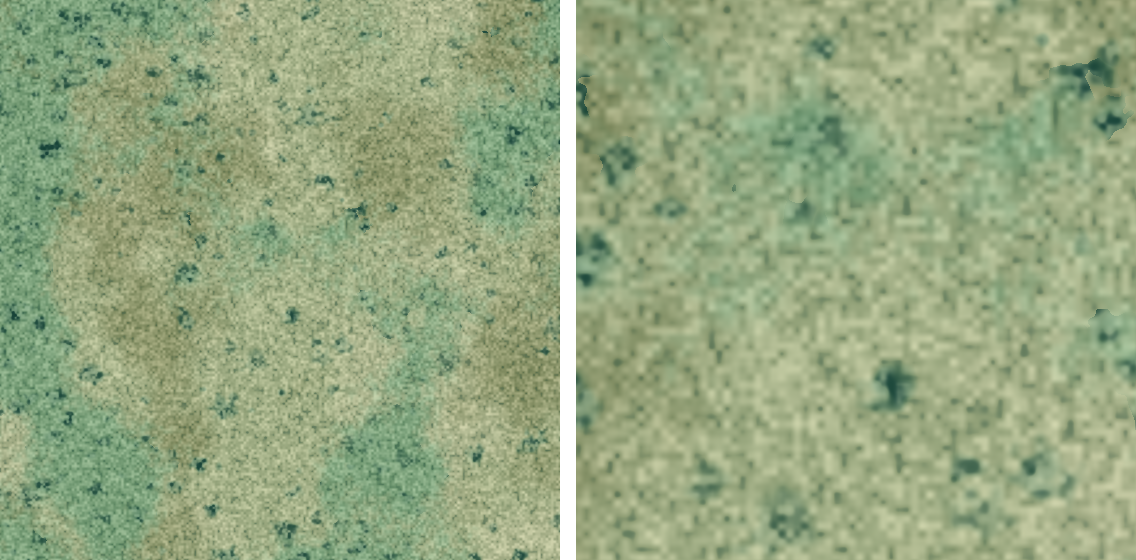
Left, the full canvas; right, a detail of the centre.
Reproduce this texture procedurally as a three.js fragment shader.

```glsl
// Weathered meadow ground: straw, olive and green patches under fine grain,
// with small broken clumps of dark leaves scattered over it.
// Patches are fractal noise; clumps are jittered grid cells with ragged rims.
varying vec2 vUv;

const vec3 STRAW = vec3(0.640, 0.690, 0.530);
const vec3 PALE  = vec3(0.700, 0.725, 0.575);
const vec3 OLIVE = vec3(0.540, 0.575, 0.405);
const vec3 GREEN = vec3(0.470, 0.630, 0.480);
const vec3 LEAF  = vec3(0.370, 0.540, 0.420);
const vec3 SHADE = vec3(0.170, 0.330, 0.290);

float hash(vec2 p) {
  vec3 q = fract(vec3(p.xyx) * 0.1031);
  q += dot(q, q.yzx + 33.33);
  return fract((q.x + q.y) * q.z);
}

float noise(vec2 p) {
  vec2 cell = floor(p);
  vec2 f = fract(p);
  f = f * f * (3.0 - 2.0 * f);
  float low = mix(hash(cell), hash(cell + vec2(1.0, 0.0)), f.x);
  float high = mix(hash(cell + vec2(0.0, 1.0)), hash(cell + 1.0), f.x);
  return mix(low, high, f.y);
}

float fbm(vec2 p) {
  float sum = 0.0;
  float weight = 0.5;
  for (int i = 0; i < 6; i++) {
    sum += weight * noise(p);
    p = mat2(1.6, 1.2, -1.2, 1.6) * p + 17.3;
    weight *= 0.54;
  }
  return sum / 1.06;
}

// Soft round bias, 1 at the centre and fading over the given extent
float glow(vec2 uv, vec2 centre, vec2 extent) {
  vec2 d = (uv - centre) / extent;
  return exp(-dot(d, d));
}

// x: leafy halo, y: dark core of the nearest scattered clumps
vec2 clumps(vec2 uv, float cells, float density, float ragged) {
  vec2 p = uv * cells;
  vec2 home = floor(p);
  vec2 cover = vec2(0.0);
  for (int j = -1; j <= 1; j++) {
    for (int i = -1; i <= 1; i++) {
      vec2 cell = home + vec2(float(i), float(j));
      vec2 centre = cell + vec2(hash(cell + 41.0), hash(cell + 83.0));
      float present = step(hash(cell + 7.0), density);
      float strength = mix(0.35, 1.0, hash(cell + 29.0));
      float radius = mix(0.16, 0.36, hash(cell + 59.0));
      float d = length((p - centre) * vec2(0.9, 1.0)) / radius + ragged;
      vec2 shape = 1.0 - smoothstep(vec2(0.5, 0.15), vec2(1.3, 0.95), vec2(d));
      cover = max(cover, present * strength * shape);
    }
  }
  return cover;
}

void main() {
  vec2 uv = vUv;

  // Fine and medium grain, centred on zero
  float fine = noise(uv * 215.0) - 0.5;
  float medium = noise(uv * 118.0 + 31.0) - 0.5;
  float coarse = noise(uv * 62.0 + 67.0) - 0.5;
  float grain = 0.62 * fine + 0.34 * medium + 0.14 * coarse;

  // Broad patches: olive in the upper middle, green along the rims
  float dry = glow(uv, vec2(0.52, 0.76), vec2(0.38, 0.28));
  float rim = glow(uv, vec2(0.02, 0.60), vec2(0.10, 0.55))
            + 0.7 * glow(uv, vec2(1.0, 0.92), vec2(0.16, 0.20))
            + 0.4 * glow(uv, vec2(0.08, 0.05), vec2(0.25, 0.22));
  float olive = smoothstep(0.46, 0.70, fbm(uv * 4.5 + 3.7) + 0.17 * dry - 0.06);
  float pale = smoothstep(0.44, 0.68, fbm(uv * 5.0 + 51.0) + 0.05 * dry);
  float lush = fbm(uv * 5.5 + 23.0) + 0.20 * rim - 0.03 * dry;
  float green = smoothstep(0.45, 0.68, lush + 0.10 * medium);

  vec3 color = mix(STRAW, PALE, 0.75 * pale);
  color = mix(color, OLIVE, 0.9 * olive);
  color = mix(color, GREEN, 0.9 * green);

  // Leaf clumps, thicker where the ground is lush
  float density = 0.16 + 0.42 * smoothstep(0.46, 0.66, lush);
  float ragged = 1.0 * medium + 0.7 * coarse;
  vec2 large = clumps(uv, 17.0, density, ragged);
  vec2 small = clumps(uv + 0.37, 31.0, 0.55 * density, ragged);
  vec2 cover = max(large, 0.8 * small);
  float pores = smoothstep(-0.10, 0.28, -0.6 * fine - 0.7 * medium);
  color = mix(color, LEAF, 0.65 * cover.x);
  color = mix(color, SHADE, cover.y * (0.15 + 0.80 * pores));

  // Grain tints: warm highlights and cooler, sparse dark flecks
  color += grain * vec3(0.34, 0.29, 0.29);
  float fleck = smoothstep(0.20, 0.42, -grain);
  color = mix(color, SHADE, 0.30 * fleck);

  gl_FragColor = vec4(clamp(color, 0.0, 1.0), 1.0);
}
```
